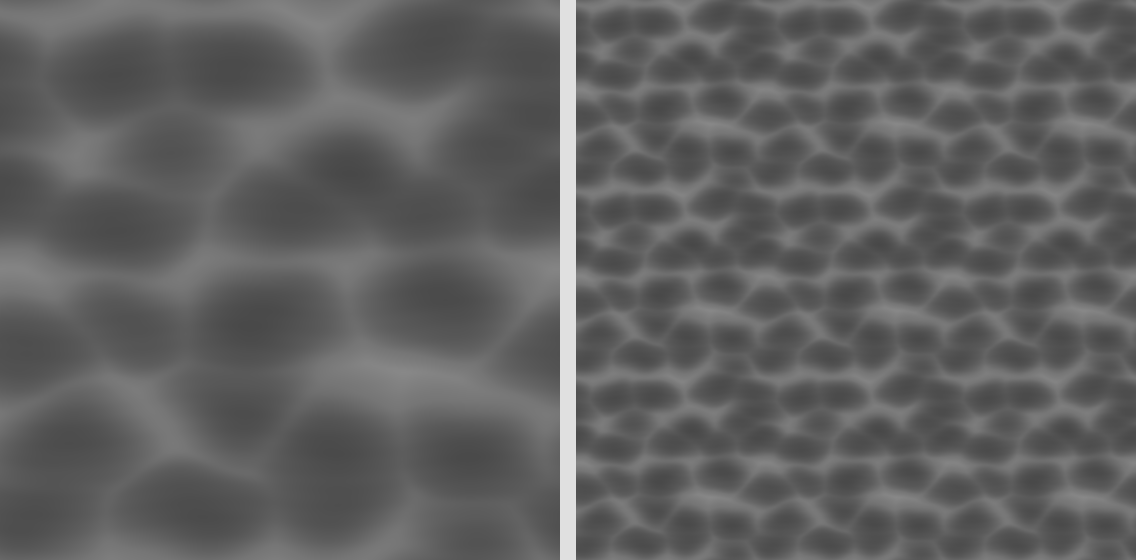
Left: one tile. Right: repeated 3 by 3.
Reproduce this texture procedurally as a WebGL 1 fragment shader.

```glsl
precision highp float;
// Soft grey cushions: a tiling field of wide, flat cells with dark hearts and
// pale blurred ridges. Staggered cellular noise with a smooth minimum, gently
// warped by layered sines and lit by four pale horizontal bands.

uniform vec2 u_resolution;

const float TAU = 6.2831853;
const vec2 CELL_COUNT = vec2(4.0, 6.0); // the row count stays even for the stagger
const float JITTER = 0.8;
const float CREASE_SHARPNESS = 22.0;
const float CELL_VARIATION = 0.10;
const float DARK_HEART = 0.285;
const float RIDGE_GAIN = 0.37;
const float BAND_GAIN = 0.035;
const float STREAK_GAIN = 0.003;

vec3 hash3(vec2 cell) {
  vec3 seed = vec3(dot(cell, vec2(127.1, 311.7)),
                   dot(cell, vec2(269.5, 183.3)),
                   dot(cell, vec2(419.2, 371.9)));
  return fract(sin(seed + 3.7) * 4375.85);
}

// Bends the plane with whole-number waves, so that it still wraps.
vec2 warp(vec2 uv) {
  float dx = 0.012 * sin(TAU * (2.0 * uv.y + uv.x))
           + 0.006 * sin(TAU * (5.0 * uv.y - 2.0 * uv.x) + 1.3);
  float dy = 0.012 * sin(TAU * (2.0 * uv.x + uv.y) + 0.8)
           + 0.005 * sin(TAU * (5.0 * uv.x - uv.y) + 2.1);
  return uv + vec2(dx, dy);
}

// Smooth minimum of squared distances to jittered, staggered cell centres.
float softCells(vec2 uv, vec2 count, float sharpness) {
  vec2 p = uv * count;
  vec2 base = floor(p);
  float sum = 0.0;
  for (int j = -2; j <= 2; j++) {
    for (int i = -2; i <= 2; i++) {
      vec2 cell = base + vec2(float(i), float(j));
      vec3 rnd = hash3(mod(cell, count));
      float stagger = 0.5 * mod(cell.y, 2.0) - 0.25;
      vec2 centre = cell + 0.5 + JITTER * (rnd.xy - 0.5) + vec2(stagger, 0.0);
      vec2 offset = p - centre;
      float height = dot(offset, offset) + CELL_VARIATION * rnd.z;
      sum += exp(-sharpness * height);
    }
  }
  return max(-log(sum) / sharpness, 0.0);
}

// Four pale horizontal bands that sway slightly.
float bands(vec2 uv) {
  float sway = 0.015 * sin(TAU * uv.x + 0.6);
  return cos(TAU * 4.0 * (uv.y + sway));
}

// Faint, long horizontal streaks.
float streaks(vec2 uv) {
  return sin(TAU * (23.0 * uv.y + uv.x) + 2.0 * sin(TAU * 2.0 * uv.x))
       * sin(TAU * (9.0 * uv.y - 2.0 * uv.x) + 1.7);
}

void main() {
  vec2 uv = gl_FragCoord.xy / u_resolution;
  vec2 bent = warp(uv);
  float height = softCells(bent, CELL_COUNT, CREASE_SHARPNESS);
  float ridge = smoothstep(0.0, 0.35, height);

  float tone = DARK_HEART + RIDGE_GAIN * height;
  tone += BAND_GAIN * bands(bent) * ridge;
  tone += STREAK_GAIN * streaks(uv);
  // Soft shoulder keeps the ridge crossings from glaring.
  tone -= 0.5 * max(tone - 0.46, 0.0);

  gl_FragColor = vec4(vec3(tone), 1.0);
}
```
